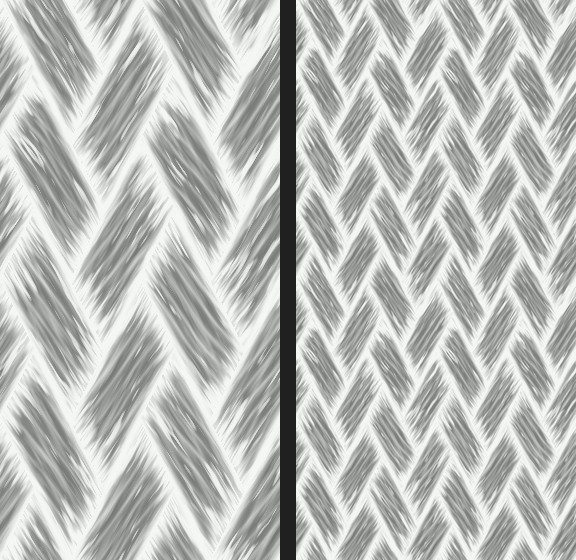
Left, the tile; right, the same tile 2 across and 2 down.
This pattern is drawn by a WebGL 1 fragment shader. Its source:

```glsl
precision highp float;

// Herringbone of slanted 2:1 bands, drawn as brushed grey fibres fading to white seams.
// A diagonal lattice gives each pixel its band and local (along, across) position;
// stretched noise and two families of fine strands, seeded per band, fill it in.

uniform vec2 u_resolution;

#define LATTICE 8.0            // lattice units per side: 2 repeats across, 4 down
#define STRANDS 6.0            // bright strands across one band
#define STRAND_WIDTH 0.13      // half width as a share of strand spacing
#define STRAND_SLANT 0.20      // sideways drift of the strands along a band
#define FIBRES 26.0            // hair density across a band
#define SEAM_WIDTH 0.19        // white fade at the long sides
#define END_FADE 0.46          // ragged fade at the short ends
#define DARK vec3(0.485, 0.495, 0.485)
#define LIGHT vec3(0.955, 0.968, 0.957)

float hash(vec2 p) {
  return fract(sin(dot(p, vec2(127.1, 311.7))) * 43758.5453);
}

float noise(vec2 p) {
  vec2 i = floor(p);
  vec2 f = fract(p);
  f = f * f * (3.0 - 2.0 * f);
  return mix(mix(hash(i), hash(i + vec2(1.0, 0.0)), f.x),
             mix(hash(i + vec2(0.0, 1.0)), hash(i + vec2(1.0, 1.0)), f.x), f.y);
}

// Finds the band under p: xy = along (0..2) and across (0..1), zw = wrapped band id.
vec4 herringbone(vec2 p) {
  vec2 d = vec2(p.x + p.y, p.y - p.x) * 0.5;
  vec2 corner = floor(d);
  float phase = floor(mod(corner.x - corner.y + 0.5, 4.0));
  bool rising = phase < 0.5 || phase > 2.5;
  if (phase < 0.5) corner.x -= 1.0;
  else if (phase < 1.5) corner.y -= 1.0;
  vec2 local = d - corner;
  vec2 origin = vec2(corner.x - corner.y, corner.x + corner.y);
  vec2 id = floor(mod(origin + 0.5, LATTICE));
  return vec4(rising ? local : local.yx, id + (rising ? 0.0 : 17.0));
}

// Tapering bright lines at constant values of c, each with its own strength.
float strands(float c, float along, float seed) {
  float index = floor(c);
  float offset = fract(c) - 0.5;
  float pressure = noise(vec2(along * 1.8 + seed, index * 3.7 + seed));
  float width = STRAND_WIDTH * mix(0.6, 1.4, pressure);
  float core = exp(-offset * offset / (width * width));
  float halo = 0.3 * smoothstep(0.5, 0.0, abs(offset));
  return (core + halo) * mix(0.25, 0.85, pressure);
}

void main() {
  vec2 uv = gl_FragCoord.xy / u_resolution;
  vec4 band = herringbone(uv * LATTICE);
  float along = band.x;
  float across = band.y;
  float seed = floor(hash(band.zw) * 60.0) + 0.37 * hash(band.wz + 5.0);

  // Hair running slightly askew of the band
  float bend = 0.07 * (noise(vec2(along * 1.3, across * 2.0) + seed) - 0.5);
  float lane = across + 0.11 * along + bend;
  float coarse = noise(vec2(along * 1.7 + seed, lane * FIBRES * 0.5 + seed));
  float medium = noise(vec2(along * 3.1 + seed, lane * FIBRES + seed + 9.0));
  float fine = noise(vec2(along * 6.0 + seed, lane * FIBRES * 2.0 + seed + 31.0));
  float hair = coarse * 0.4 + medium * 0.35 + fine * 0.25;

  // White seams: soft on the long sides, spiky at the ends
  float side = min(across, 1.0 - across) * mix(0.5, 1.6, hair);
  float tip = min(along, 2.0 - along) * mix(0.2, 2.0, smoothstep(0.2, 0.8, hair));
  float seam = 1.0 - smoothstep(0.025, SEAM_WIDTH, side);
  float fade = 1.0 - smoothstep(0.02, END_FADE, tip);

  // Two crossing families of strands
  float oblique = strands((across + STRAND_SLANT * along + bend) * STRANDS + seed, along, seed);
  float straight = strands((across + 0.02 * along - bend) * (STRANDS - 1.0) + seed * 1.7,
                           along, seed + 23.0);

  float dark = (1.0 - seam) * (1.0 - fade);
  dark *= (1.0 - 0.6 * min(oblique, 1.0)) * (1.0 - 0.35 * min(straight, 1.0));
  dark *= 1.0 - 0.4 * smoothstep(0.45, 0.85, hair);

  // Faint grey hairs in the white and grain in the grey
  vec3 colour = mix(LIGHT, DARK, dark);
  colour -= 0.09 * (1.0 - dark) * smoothstep(0.45, 0.8, fine) * smoothstep(0.0, 0.12, side);
  colour += 0.07 * dark * (medium * 0.4 + fine * 0.6 - 0.5);
  gl_FragColor = vec4(clamp(colour, 0.0, 1.0), 1.0);
}
```
